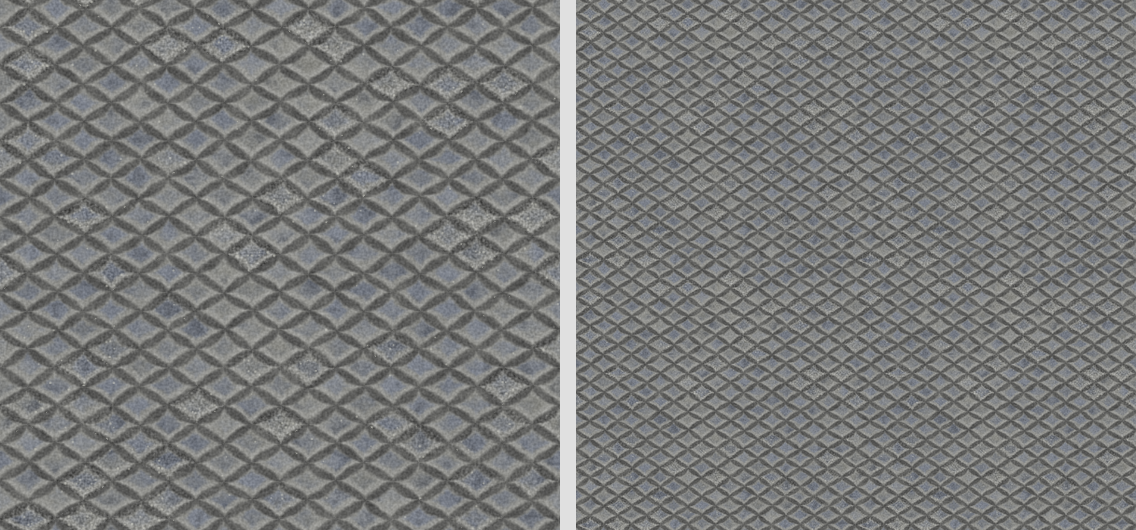
Left: one tile. Right: repeated 2 by 2.
Write a Shadertoy shader that draws this texture.

```glsl
#define REPEATS vec2(10.0, 14.0)
#define PHASE vec2(0.5, 0.8)
#define WOBBLE 0.09
#define SHADOW_WIDTH 0.19
#define CREASE_WIDTH 0.085
#define SOFTNESS 0.065
#define GRAIN 0.085
#define PAD_BLUE vec3(0.475, 0.495, 0.535)
#define PAD_WARM vec3(0.525, 0.525, 0.505)
#define RIM_COLOR vec3(0.605, 0.605, 0.590)
#define GROOVE_COLOR vec3(0.325, 0.325, 0.320)
#define SPECK_COLOR vec3(0.80, 0.80, 0.76)

// Integer hash giving two values in 0..1
vec2 hash2(vec2 p) {
    uvec2 q = uvec2(ivec2(p)) * uvec2(1597334673u, 3812015801u);
    uint n = (q.x ^ q.y) * 1597334673u;
    n = (n ^ (n >> 15)) * 2246822519u;
    n ^= n >> 13;
    return vec2(n & 65535u, n >> 16) / 65535.0;
}

float gradientDot(vec2 corner, vec2 offset, vec2 period) {
    float angle = 6.28318 * hash2(mod(corner, period) + period).x;
    return dot(vec2(cos(angle), sin(angle)), offset);
}

// Gradient noise that wraps after a whole number of cells
float noise(vec2 uv, vec2 period) {
    vec2 p = uv * period, i = floor(p), f = p - i;
    vec2 s = f * f * f * (f * (f * 6.0 - 15.0) + 10.0);
    vec2 e = vec2(0.0, 1.0);
    return mix(mix(gradientDot(i, f, period),
                   gradientDot(i + e.yx, f - e.yx, period), s.x),
               mix(gradientDot(i + e.xy, f - e.xy, period),
                   gradientDot(i + e.yy, f - e.yy, period), s.x), s.y);
}

float fbm(vec2 uv, vec2 period) {
    float sum = 0.0, gain = 1.0;
    for (int k = 0; k < 4; k++) {
        sum += gain * noise(uv, period);
        period *= 2.0;
        gain *= 0.55;
    }
    return sum;
}

// Coverage of a band that swells at mid-edge and pinches at the crossings
float lensBand(float dist, float along, float width, float soft) {
    float w = width * mix(0.35, 1.0, 4.0 * along * (1.0 - along));
    return 1.0 - smoothstep(w - soft, w + soft, dist);
}

// Small bright chips, one candidate per wrapped cell
float specks(vec2 uv, vec2 period, float density, float pixel) {
    vec2 p = uv * period, cell = floor(p);
    vec2 h = hash2(mod(cell, period) + 701.0);
    vec2 center = 0.35 + 0.3 * hash2(mod(cell, period) + 1409.0);
    float radius = 0.14 + 0.18 * h.y;
    float soft = max(0.1, pixel * period.x);
    float dot1 = 1.0 - smoothstep(radius - soft, radius + soft, length(p - cell - center));
    return dot1 * step(1.0 - density, h.x);
}

void mainImage(out vec4 fragColor, in vec2 fragCoord) {
    vec2 uv = fragCoord / iResolution.xy;
    float pixel = 1.0 / iResolution.x;
    float soft = max(SOFTNESS, 0.7 * length(REPEATS / iResolution.xy));

    // Diagonal lattice: both axes rise upward inside each diamond
    vec2 p = uv * REPEATS - PHASE;
    vec2 wobble = vec2(fbm(uv, vec2(15.0, 17.0)), fbm(uv, vec2(17.0, 14.0)));
    vec2 lattice = vec2(p.x + p.y, p.y - p.x) + WOBBLE * wobble;
    vec2 cell = floor(lattice), q = lattice - cell;
    vec2 id = mod(vec2(cell.x - cell.y, cell.x + cell.y), 2.0 * REPEATS);
    vec2 rnd = hash2(id + 37.0), rnd2 = hash2(id + 211.0);

    // Surface noise at several scales
    float broad = fbm(uv, vec2(3.0, 3.0));
    float stain = fbm(uv, vec2(22.0, 25.0));
    float mottle = fbm(uv, vec2(54.0, 51.0));
    float grain = noise(uv, vec2(190.0, 180.0)) + 0.6 * noise(uv, vec2(260.0, 246.0));

    // Flat pad: bluish core wearing to a warm dusty border
    vec2 toEdge = min(q, 1.0 - q);
    float inside = min(toEdge.x, toEdge.y);
    float core = smoothstep(0.14, 0.34, inside + 0.11 * stain + 0.07 * mottle);
    float blue = clamp(0.68 - 0.7 * broad + 0.7 * (rnd.x - 0.5) + 0.5 * stain, 0.0, 1.0);
    vec3 pad = mix(PAD_WARM, PAD_BLUE, blue) + 0.06 * (rnd.y - 0.5);
    vec3 color = mix(mix(PAD_WARM, RIM_COLOR, 0.45), pad, core);

    // Lit bevel along the two lower edges
    float low = min(q.x, q.y);
    float bevel = smoothstep(0.06, 0.13, low) * (1.0 - smoothstep(0.15, 0.32, low));
    color = mix(color, RIM_COLOR, bevel * clamp(0.75 + 0.5 * stain, 0.0, 1.0));

    // Dark blotches and dust
    float blotch = smoothstep(0.18, 0.65, stain + 0.4 * mottle + 0.3 * (rnd2.x - 0.5));
    color *= 1.0 - 0.17 * blotch * core;
    color += 0.045 * mottle + 0.03 * broad;

    // Grooves: wide shade under the upper edges, narrow crease at the lower
    float upper = max(lensBand(1.0 - q.x, q.y, SHADOW_WIDTH, soft),
                      lensBand(1.0 - q.y, q.x, SHADOW_WIDTH, soft));
    float lower = max(lensBand(q.x, q.y, CREASE_WIDTH, soft),
                      lensBand(q.y, q.x, CREASE_WIDTH, soft));
    float wear = clamp(0.86 + 0.35 * stain + 0.2 * mottle, 0.45, 1.0);
    color = mix(color, GROOVE_COLOR + 0.05 * mottle, max(upper, lower) * wear);

    // Fine grit and chips gathered on the rougher pads
    float rough = smoothstep(0.72, 1.0, rnd2.y + 0.25 * broad);
    float chips = specks(uv, vec2(150.0, 142.0), 0.008 + 0.11 * rough, pixel);
    color += GRAIN * grain * (1.0 + rough);
    color = mix(color, SPECK_COLOR, 0.6 * chips * (1.0 - 0.7 * upper));

    fragColor = vec4(clamp(color, 0.0, 1.0), 1.0);
}
```
